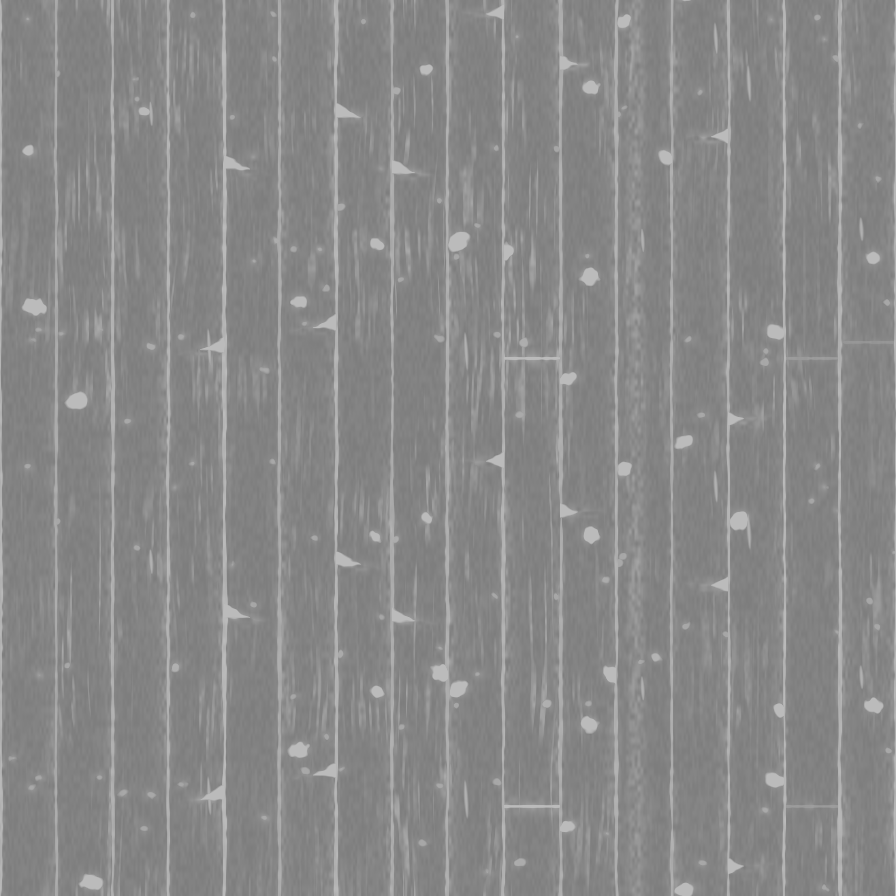
Reproduce this texture map procedurally as a Shadertoy shader.

```glsl
// Grey wear mask of sixteen vertical wooden planks with pale seams, knots, chips and cracks.

vec3 hash3(vec2 p) {
    vec3 q = fract(vec3(p.xyx) * vec3(0.1031, 0.1030, 0.0973));
    q += dot(q, q.yxz + 33.33);
    return fract((q.xxy + q.yzz) * q.zyx);
}

// Value noise that wraps vertically after periodY cells
float noise(vec2 p, float periodY) {
    vec2 i = floor(p), f = fract(p);
    f = f * f * (3.0 - 2.0 * f);
    float y0 = mod(i.y, periodY), y1 = mod(i.y + 1.0, periodY);
    float low = mix(hash3(vec2(i.x, y0)).x, hash3(vec2(i.x + 1.0, y0)).x, f.x);
    float high = mix(hash3(vec2(i.x, y1)).x, hash3(vec2(i.x + 1.0, y1)).x, f.x);
    return mix(low, high, f.y);
}

// Coverage of a shape with signed distance d
float fill(float d, float blur) {
    return 1.0 - smoothstep(-blur, blur, d);
}

// Offset to the nearest copy of a mark repeated twice down the canvas;
// z tells which of the two copies it is
vec3 markOffset(vec2 uv, vec2 center) {
    float v = uv.y * 2.0 - center.y;
    float copy = floor(v + 0.5);
    return vec3(fract(uv.x * 16.0) - center.x, (v - copy) * 8.0, mod(copy, 2.0));
}

// Ragged plank edges, with bulges and a rubbed fringe on one side
float seams(vec2 uv, float px) {
    float id = floor(uv.x * 16.0 + 0.5);
    float key = mod(id, 16.0);
    vec3 look = hash3(vec2(key, 91.0));
    float wobble = noise(vec2(key * 7.0 + 3.5, uv.y * 26.0), 26.0) - 0.5;
    float d = uv.x - id / 16.0 + 0.0018 * wobble + 0.002 * (look.y - 0.5);
    float wear = noise(vec2(key * 5.0 + 0.5, uv.y * 40.0), 40.0);
    float broad = noise(vec2(key * 3.0 + 0.5, uv.y * 12.0), 12.0);
    float rough = noise(uv * vec2(380.0, 130.0), 130.0);
    float halfWidth = 0.0009 + 0.0011 * wear + 0.0022 * broad * broad * look.z + 0.0008 * (rough - 0.5);
    float line = fill(abs(d) - halfWidth, max(px * 0.65, 0.0007));
    float side = d * (look.y > 0.5 ? 1.0 : -1.0);
    float fringe = exp(-abs(d) / (side > 0.0 ? 0.007 : 0.003)) * broad * rough * 1.1;
    return max(line * mix(0.72, 1.0, look.x) * mix(0.8, 1.05, rough), fringe);
}

float knots(vec2 uv, float plank, float blur) {
    float cover = 0.0;
    float ragged = noise(uv * vec2(200.0, 160.0), 160.0) - 0.5;
    for (int k = 0; k < 7; k++) {
        vec3 h = hash3(vec2(plank + 11.0, float(k) * 7.0 + 5.0));
        vec3 o = markOffset(uv, h.xy);
        vec3 look = hash3(vec2(plank * 3.0 + o.z * 57.0, float(k) + 140.0));
        float radius = mix(0.045, 0.19, pow(h.z, 4.0)) * mix(0.85, 1.1, look.y);
        o.y += o.x * (h.x - 0.5) * 0.6;
        float d = length(o.xy * vec2(mix(0.75, 1.05, h.y), 1.05)) - radius + 0.07 * ragged;
        float smudge = 0.45 * exp(-max(d, 0.0) / 0.07) * (ragged + 0.5);
        float strength = mix(0.65, 1.0, smoothstep(0.05, 0.1, radius));
        cover = max(cover, step(0.3, look.x) * max(fill(d, blur) * strength, smudge));
    }
    return cover;
}

// Blunt wedges torn from a plank edge, each trailing a scratch
float chips(vec2 uv, float plank, float blur) {
    vec3 h = hash3(vec2(plank + 41.0, 17.0));
    vec3 o = markOffset(uv, vec2(step(0.5, h.x), h.y));
    float reach = abs(o.x), span = mix(0.22, 0.5, h.z);
    float taper = max(1.0 - reach / span, 0.0);
    float ragged = noise(uv * vec2(130.0, 220.0), 220.0);
    float lift = o.y + reach * mix(-0.25, 0.25, h.z) + 0.05 * (ragged - 0.5);
    float d = abs(lift - 0.05 * taper) - 0.14 * sqrt(taper) * (0.4 + 0.6 * taper);
    float wedge = fill(d, blur) * step(reach, span);
    float tail = exp(-abs(lift) / 0.09) * smoothstep(1.0, 0.2, reach) * ragged;
    return step(0.5, hash3(vec2(plank, 63.0)).y) * max(wedge, tail * 0.8);
}

float cracks(vec2 uv, float plank, float blur) {
    vec3 h = hash3(vec2(plank + 73.0, 29.0));
    vec3 o = markOffset(uv, vec2(mix(0.2, 0.8, h.x), h.y));
    float len = mix(0.2, 0.45, h.z);
    float along = clamp(1.0 - o.y * o.y / (len * len), 0.0, 1.0);
    float d = abs(o.x + 0.06 * o.y) - 0.03 * along;
    return fill(d, blur) * smoothstep(0.0, 0.4, along) * step(0.6, fract(h.x * 13.0)) * 0.8;
}

// Butt joints: one clear pair and two fainter ones
float joints(vec2 uv, float plank, float px) {
    float level = plank == 15.0 ? 0.236 : 0.2;
    float strength = plank == 9.0 ? 1.0 : plank == 14.0 ? 0.45 : 0.0;
    if (plank == 15.0 && uv.y > 0.5) strength = 0.35;
    float ragged = noise(uv * vec2(200.0, 110.0), 110.0);
    float d = abs(fract(uv.y * 2.0) - level) * 0.5;
    float line = fill(d - 0.0012 - 0.001 * ragged, max(px * 0.7, 0.0008));
    return strength * max(line, exp(-d / 0.006) * ragged * 0.9);
}

// Rubbed streaks and thin scratches following the grain
float streaks(vec2 uv, float plank) {
    float bend = 0.012 * noise(vec2(plank * 9.0 + 0.5, uv.y * 8.0), 8.0);
    float x = uv.x + bend;
    float fibre = noise(vec2(x * 340.0, uv.y * 30.0), 30.0);
    float scratch = noise(vec2(x * 250.0 + 70.0, uv.y * 9.0), 9.0);
    float patches = noise(vec2(uv.x * 40.0, uv.y * 14.0) + 50.0, 14.0);
    float speckle = noise(uv * vec2(300.0, 150.0), 150.0);
    bool scored = plank == 1.0 || plank == 7.0 || plank == 9.0;
    float amount = scored ? 0.65 : mix(0.25, 0.55, hash3(vec2(plank, 37.0)).x);
    float rubbed = smoothstep(0.45, 0.9, fibre) * smoothstep(0.4, 0.85, patches);
    float lines = smoothstep(0.78, 0.95, scratch) * (scored ? 0.8 : 0.3);
    float band = plank == 11.0 ? exp(-pow((fract(uv.x * 16.0) - 0.36) / 0.16, 2.0)) : 0.0;
    return max(rubbed, lines) * amount * mix(0.5, 1.2, speckle) + band * 0.5 * speckle;
}

void mainImage(out vec4 fragColor, in vec2 fragCoord) {
    vec2 uv = fragCoord / iResolution.xy;
    float px = 1.0 / min(iResolution.x, iResolution.y);
    float plank = floor(uv.x * 16.0);
    float blur = max(px * 13.0, 0.025);
    // Strongest wear wins
    float wear = max(seams(uv, px), joints(uv, plank, px));
    wear = max(wear, max(knots(uv, plank, blur), chips(uv, plank, blur)));
    wear = max(wear, max(cracks(uv, plank, blur), streaks(uv, plank)));
    // Fine grain over flat grey
    float grain = noise(uv * vec2(420.0, 130.0), 130.0) - 0.5;
    float grey = mix(0.506 + 0.036 * grain, 0.735, clamp(wear, 0.0, 1.0));
    fragColor = vec4(vec3(grey), 1.0);
}
```
